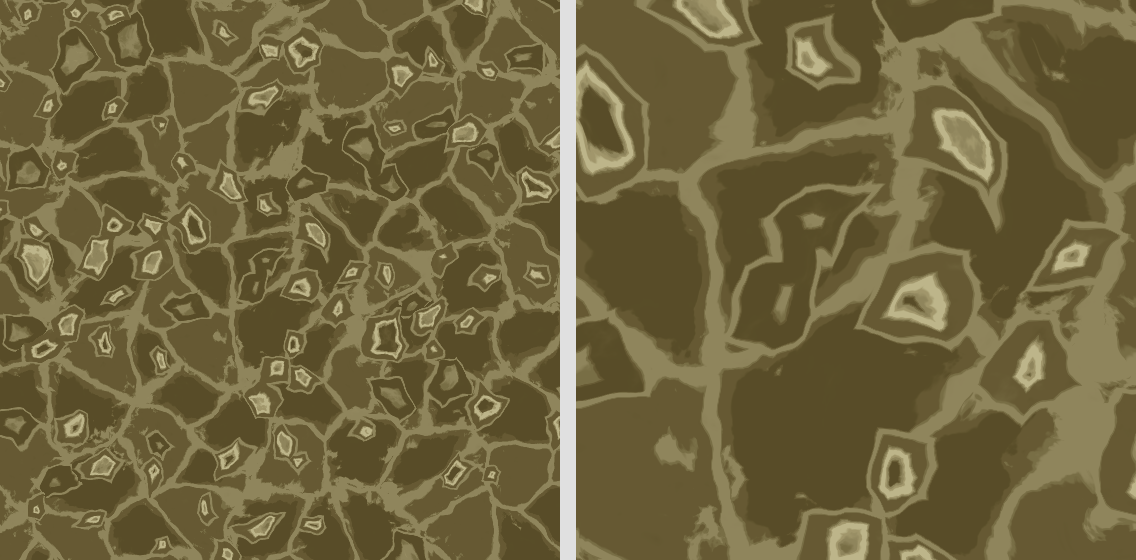
Left: the whole. Right: its middle third, enlarged.
Write a three.js fragment shader that draws this texture.

```glsl
// Olive mineral section: warped tan veins, dark cells and pale angular grains.
varying vec2 vUv;

#define VEIN_GRID 9.0      // vein cells across the canvas
#define VEIN_WIDTH 0.005   // width of the thin veins
#define GRAIN_GRID 12.0    // grain sites across the canvas
#define GRAIN_SHARE 0.62   // share of sites that hold a grain
#define GRAIN_MIN 0.007    // grain radii
#define GRAIN_MAX 0.025
#define DULL_SHARE 0.25    // share of grains that are dull
#define CORE_SHARE 0.4     // share of grains with a dark core
#define HALO 0.013         // gap between a grain and its ring
#define WARP 0.012         // raggedness of all outlines
#define DARK_SHARE 0.52    // share of cells with a dark interior

const vec3 DARK  = vec3(0.345, 0.300, 0.155);
const vec3 BROWN = vec3(0.400, 0.350, 0.200);
const vec3 OLIVE = vec3(0.470, 0.430, 0.270);
const vec3 TAN   = vec3(0.560, 0.520, 0.360);
const vec3 SAND  = vec3(0.630, 0.590, 0.420);
const vec3 PALE  = vec3(0.740, 0.710, 0.540);

float hash(vec2 c) {
  return fract(sin(dot(c, vec2(127.1, 311.7))) * 43758.55);
}

vec2 hash2(vec2 c) {
  return vec2(hash(c), hash(c + 57.3));
}

// Layered sines, each layer turned and bent by the ones before it
vec2 wobble(vec2 p) {
  vec2 sum = vec2(0.0);
  float amp = 1.0;
  for (int i = 0; i < 5; i++) {
    sum += amp * sin(p.yx + 1.2 * sum + float(i) * 2.4);
    p = mat2(0.8, 0.6, -0.6, 0.8) * p * 1.8;
    amp *= 0.55;
  }
  return sum;
}

// Cellular noise: nearest distance, gap to the second nearest, cell value
vec3 cells(vec2 p) {
  vec2 base = floor(p);
  float first = 9.0, second = 9.0, value = 0.0;
  for (int y = -1; y <= 1; y++)
  for (int x = -1; x <= 1; x++) {
    vec2 id = base + vec2(x, y);
    float d = length(id + hash2(id) - p);
    if (d < first) {
      second = first;
      first = d;
      value = hash(id + 19.7);
    } else second = min(second, d);
  }
  return vec3(first, second - first, value);
}

// Layered cellular noise, mean near 0.47
float mottle(vec2 p) {
  float sum = 0.0, amp = 0.533;
  for (int i = 0; i < 4; i++) {
    sum += amp * cells(p).x;
    p = p * 2.1 + 13.7;
    amp *= 0.5;
  }
  return sum;
}

// Nearest angular grain: signed distance, radius, two random traits
vec4 grains(vec2 p) {
  vec2 base = floor(p * GRAIN_GRID);
  vec4 nearest = vec4(1.0);
  for (int y = -1; y <= 1; y++)
  for (int x = -1; x <= 1; x++) {
    vec2 id = base + vec2(x, y);
    if (hash(id + 3.1) > GRAIN_SHARE) continue;
    vec2 offset = p - (id + hash2(id + 8.4)) / GRAIN_GRID;
    float size = hash(id + 5.9);
    float radius = mix(GRAIN_MIN, GRAIN_MAX, size * size);
    float d = -1.0;
    for (int k = 0; k < 5; k++) {
      float side = float(k);
      float angle = 1.2566 * (side + 0.6 * hash(id + side)) + 6.28 * size;
      float reach = radius * mix(0.55, 1.25, hash(id + side * 2.3 + 0.7));
      d = max(d, dot(offset, vec2(cos(angle), sin(angle))) - reach);
    }
    if (d < nearest.x) nearest = vec4(d, radius, hash2(id + 31.3));
  }
  return nearest;
}

// Tone 0 to 5 runs through the palette in soft steps
vec3 palette(float tone) {
  vec3 color = mix(DARK, BROWN, smoothstep(0.15, 0.85, tone));
  color = mix(color, OLIVE, smoothstep(1.15, 1.85, tone));
  color = mix(color, TAN, smoothstep(2.15, 2.85, tone));
  color = mix(color, SAND, smoothstep(3.15, 3.85, tone));
  return mix(color, PALE, smoothstep(4.15, 4.85, tone));
}

void main() {
  vec2 p = vUv + WARP * wobble(vUv * 20.0);
  vec3 cell = cells(p * VEIN_GRID);
  float border = cell.y / VEIN_GRID;
  float fleck = mottle(p * 32.0) - 0.47;
  float rough = 0.6 * (mottle(p * VEIN_GRID) - 0.47) + 0.4 * fleck;

  // Ground: dark interiors, thin veins and mottled tan areas
  float interior = smoothstep(0.022, 0.032, border - 0.08 * rough);
  float tone = 1.0 - interior * step(cell.z, DARK_SHARE);
  float vein = 1.0 - smoothstep(VEIN_WIDTH, VEIN_WIDTH + 0.006, border + 0.02 * fleck);
  vein = max(vein, smoothstep(0.035, 0.1, rough));
  tone = mix(tone, 3.0, vein) + 0.9 * fleck;

  // Halo and thin ring around each grain
  vec4 grain = grains(p);
  float dull = step(grain.z, DULL_SHARE);
  float d = grain.x + 0.012 * fleck;
  float ringGap = d - HALO * (1.0 + 0.5 * dull) - 0.04 * rough;
  float haloTone = mix(1.0, 0.1, dull) + 1.5 * fleck;
  tone = mix(haloTone, tone, smoothstep(-0.003, 0.001, ringGap));
  tone = mix(3.0, tone, smoothstep(0.001, 0.0035, abs(ringGap)));

  // Grain: pale rim, sandy body, sometimes a dark core
  float depth = -d;
  float body = mix(5.0, 3.7 + 5.0 * fleck, smoothstep(0.003, 0.007, depth));
  float core = step(grain.w, CORE_SHARE) * smoothstep(0.007, 0.0095, depth);
  body = mix(body, 0.3 + 3.0 * fleck, core);
  body = mix(body, 2.8 + 3.0 * fleck, dull);
  tone = mix(tone, body, smoothstep(-0.0025, 0.0015, depth));

  gl_FragColor = vec4(palette(tone), 1.0);
}
```
